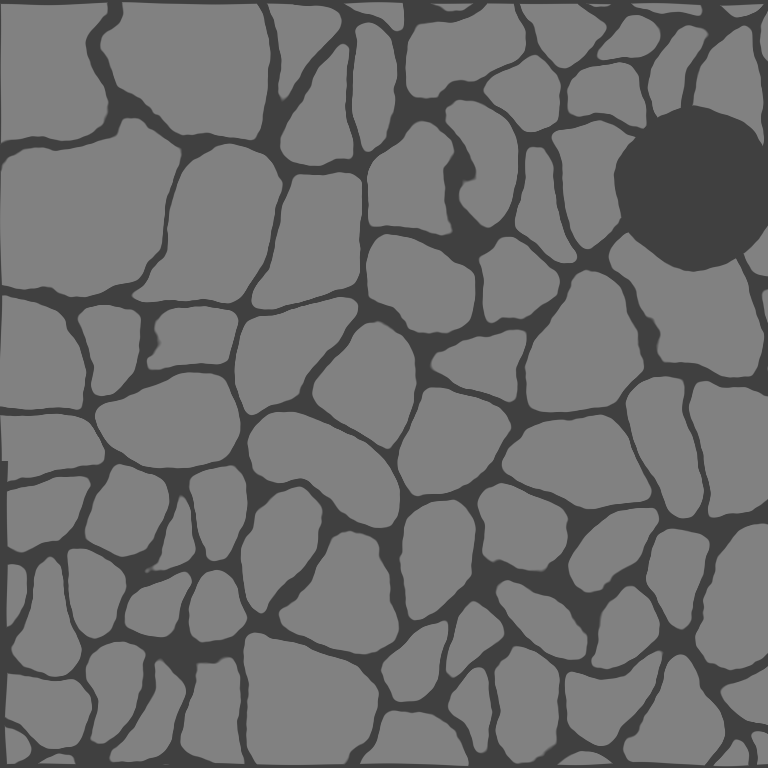
Write a WebGL 1 fragment shader that draws this texture.

```glsl
precision highp float;
uniform vec2 u_resolution;

vec2 hash2(vec2 p) {
  return fract(sin(vec2(dot(p, vec2(127.1, 311.7)), dot(p, vec2(269.5, 183.3)))) * 43758.55);
}

float corner(vec2 cell, vec2 f, vec2 o) {
  return dot(hash2(cell + o) * 2.0 - 1.0, f - o);
}

float gradientNoise(vec2 p) {
  vec2 i = floor(p), f = fract(p);
  vec2 u = f * f * f * (f * (f * 6.0 - 15.0) + 10.0);
  return mix(mix(corner(i, f, vec2(0, 0)), corner(i, f, vec2(1, 0)), u.x),
             mix(corner(i, f, vec2(0, 1)), corner(i, f, vec2(1, 1)), u.x), u.y);
}

float smoothMin(float a, float b, float k) {
  float h = max(k - abs(a - b), 0.0) / k;
  return min(a, b) - h * h * k * 0.25;
}

// Stone centre k of a cell; a cell holds one, two or four stones
vec2 stoneCentre(vec2 cell, float k) {
  vec2 at = (cell + 0.5) / 6.0;
  float split = mix(0.95, 0.32, smoothstep(0.2, 0.6, length(at)));
  split *= smoothstep(0.12, 0.4, distance(at, vec2(0.09, 0.87)));
  float pick = hash2(cell + 7.3).x;
  float count = pick < split * 0.6 ? 4.0 : (pick < split ? 2.0 : 1.0);
  if (k >= count) return vec2(1000.0);
  vec2 jitter = hash2(cell * 1.7 + k * 13.1 + 2.9) - 0.5;
  if (count < 1.5) return cell + 0.5 + jitter * 0.55;
  vec2 slot = 0.25 + 0.5 * vec2(mod(k, 2.0), floor(k / 2.0));
  if (count < 2.5) slot.y = 0.5;
  return cell + slot + jitter * 0.36;
}

// Distance to the nearest joint, with rounded stone corners
float jointDistance(vec2 q) {
  vec2 base = floor(q), nearest = vec2(0.0);
  float best = 100.0;
  for (int y = -2; y <= 2; y++)
    for (int x = -2; x <= 2; x++)
      for (int k = 0; k < 4; k++) {
        vec2 r = stoneCentre(base + vec2(x, y), float(k)) - q;
        if (dot(r, r) < best) {
          best = dot(r, r);
          nearest = r;
        }
      }
  float edge = 10.0;
  for (int y = -2; y <= 2; y++)
    for (int x = -2; x <= 2; x++)
      for (int k = 0; k < 4; k++) {
        vec2 r = stoneCentre(base + vec2(x, y), float(k)) - q;
        vec2 across = r - nearest;
        if (dot(across, across) > 0.0001)
          edge = smoothMin(edge, dot(0.5 * (r + nearest), normalize(across)), 0.14);
      }
  return edge / 6.0;
}

void main() {
  vec2 p = gl_FragCoord.xy / u_resolution;

  // Enlarge the stones at the upper left
  vec2 focus = vec2(0.09, 0.87), away = p - focus;
  vec2 q = focus + away * mix(0.5, 1.0, smoothstep(0.0, 0.5, length(away)));

  // Bend the joints
  q = q * 6.0 + 0.45 * vec2(gradientNoise(p * 7.0), gradientNoise(p * 7.0 + 31.0))
    + 0.08 * vec2(gradientNoise(p * 24.0 + 5.0), gradientNoise(p * 24.0 + 57.0));

  // Joints of uneven width with a ragged rim
  float ragged = 0.0022 * gradientNoise(p * 85.0);
  float halfWidth = 0.0062 + 0.006 * gradientNoise(p * 6.0 + 19.0);
  float stone = jointDistance(q) - max(halfWidth, 0.0032) + ragged;

  // Thin dark rim along the canvas
  float rim = min(min(p.y, 1.0 - p.y), p.x + 0.004 - 0.008 * step(p.y, 0.4));
  stone = min(stone, rim - 0.005 + 0.007 * gradientNoise(p * 9.0 + 3.0));

  // Round dark hollow at the right
  float hollow = distance(p, vec2(0.905, 0.753)) - 0.104;
  stone = min(stone, hollow + 0.012 * gradientNoise(p * 16.0) + ragged);

  float soft = 0.7 / min(u_resolution.x, u_resolution.y);
  gl_FragColor = vec4(vec3(mix(0.25, 0.505, smoothstep(-soft, soft, stone))), 1.0);
}
```
